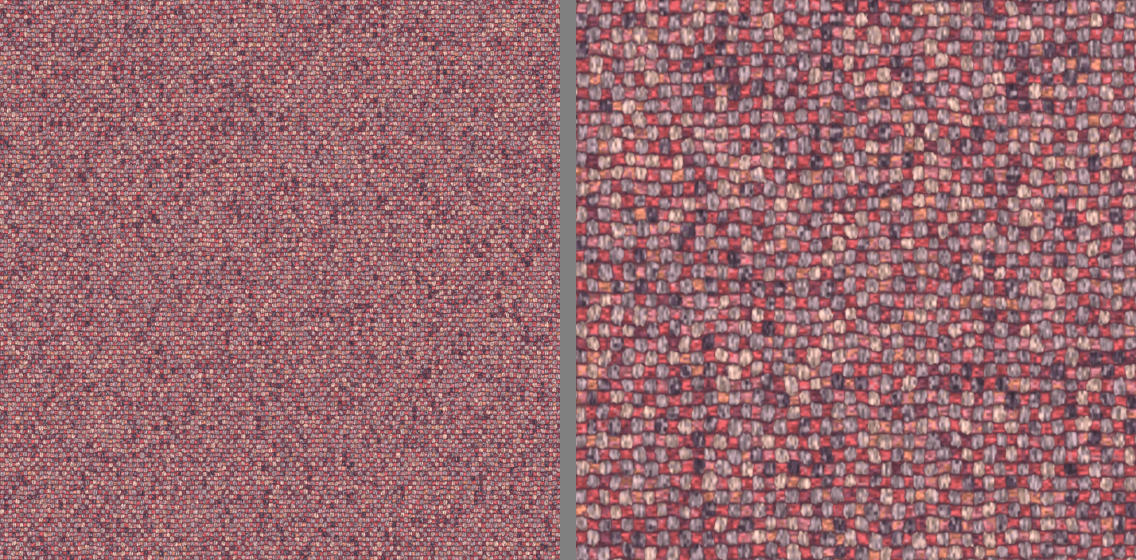
Left, the full canvas; right, a detail of the centre.
Give the GLSL for this texture, as a WebGL 2 fragment shader.

```glsl
#version 300 es
precision highp float;
// Plain-woven melange cloth: lilac-grey and tan warp bumps over red weft yarn.

#define THREADS vec2(144.0, 120.0) // warp columns, weft rows (both even)
#define BUMP vec2(0.60, 0.59)      // half size of a warp bump, in cells
#define WOBBLE 0.30                // thread wander, in cells
#define FIBRE 0.62                 // strength of the fine fibre grain
#define MELANGE 0.42               // colour mixing inside one yarn
#define FUZZ 0.34                  // raggedness of bump outlines
#define GAIN 1.06                  // overall brightness
#define SAMPLES 3                  // supersampling per axis

uniform vec2 u_resolution;
out vec4 fragColor;

const vec3 LILAC  = vec3(0.60, 0.51, 0.54);
const vec3 TAN    = vec3(0.75, 0.61, 0.57);
const vec3 NAVY   = vec3(0.31, 0.24, 0.30);
const vec3 RED    = vec3(0.74, 0.32, 0.34);
const vec3 PINK   = vec3(0.73, 0.45, 0.49);
const vec3 ORANGE = vec3(0.79, 0.49, 0.40);
const vec3 PLUM   = vec3(0.47, 0.26, 0.32);
const vec3 GAP    = vec3(0.29, 0.18, 0.23);

float hash(vec2 p) {
    vec3 q = fract(vec3(p.xyx) * 0.1031);
    q += dot(q, q.yzx + 33.33);
    return fract((q.x + q.y) * q.z);
}

// Value noise that wraps after a whole number of lattice steps.
float noise(vec2 uv, vec2 period, float seed) {
    vec2 p = uv * period;
    vec2 i = floor(p), f = fract(p);
    f = f * f * (3.0 - 2.0 * f);
    vec2 a = mod(i, period) + seed, b = mod(i + 1.0, period) + seed;
    return mix(mix(hash(a), hash(vec2(b.x, a.y)), f.x),
               mix(hash(vec2(a.x, b.y)), hash(b), f.x), f.y);
}

// Warp yarn changes colour along each column, plus a per-bump jitter.
vec3 warpColour(vec2 id, float blend) {
    float streak = noise(id / THREADS, vec2(THREADS.x, 30.0), 17.0);
    float k = 0.24 * streak + 0.76 * hash(id + 5.0) + blend;
    vec3 c = mix(NAVY, LILAC, smoothstep(0.04, 0.34, k));
    return mix(c, TAN, smoothstep(0.48, 0.86, k));
}

// Weft yarn varies along each row in the same way.
vec3 weftColour(vec2 id, float blend) {
    float streak = noise(id / THREADS, vec2(36.0, THREADS.y), 43.0);
    float k = 0.20 * streak + 0.80 * hash(id + 71.0) + blend;
    vec3 c = mix(PLUM, RED, smoothstep(0.06, 0.36, k));
    c = mix(c, PINK, smoothstep(0.48, 0.70, k));
    return mix(c, ORANGE, smoothstep(0.74, 0.92, k));
}

vec3 cloth(vec2 uv) {
    // Broad and local wander bends the threads out of line.
    vec2 wander = vec2(noise(uv, vec2(13.0), 101.0), noise(uv, vec2(13.0), 149.0)) - 0.5;
    vec2 kink = vec2(noise(uv, vec2(72.0), 7.0), noise(uv, vec2(72.0), 211.0)) - 0.5;
    vec2 p = uv * THREADS + WOBBLE * (wander + 1.4 * kink);
    vec2 cell = floor(p), f = fract(p) - 0.5;

    // Fibre grain runs along each yarn; blend shifts colour within it.
    float warpGrain = noise(uv, THREADS * vec2(5.0, 3.0), 9.0) - 0.5;
    float weftGrain = noise(uv, THREADS * vec2(3.0, 5.0), 3.0) - 0.5;
    float blend = MELANGE * (noise(uv, THREADS * 3.0, 23.0) - 0.5);
    float fuzz = FUZZ * (noise(uv, THREADS * 4.0, 89.0) - 0.5);

    // Weft rows lie beneath, rounded across their height.
    vec3 weft = weftColour(mod(cell, THREADS), blend) * (1.0 + FIBRE * weftGrain);
    vec3 col = mix(weft, GAP, 0.85 * smoothstep(0.20, 0.60, abs(f.y) + 0.4 * fuzz));

    // Warp bumps rise on alternate cells and bulge over their neighbours.
    for (int n = 0; n < 9; n++) {
        vec2 shift = vec2(n % 3, n / 3) - 1.0;
        vec2 c = cell + shift;
        if (mod(c.x + c.y, 2.0) > 0.5) continue;
        vec2 id = mod(c, THREADS);
        vec2 nudge = vec2(hash(id + 37.0), hash(id + 53.0)) - 0.5;
        vec2 d = f - shift - 0.14 * nudge;
        vec2 q = abs(d) / (BUMP * (0.88 + 0.22 * hash(id + 13.0)));
        float r = pow(dot(q * q, q), 1.0 / 3.0) + fuzz;
        if (r > 1.3) continue;
        float split = 1.0 - 0.17 * exp(-50.0 * d.x * d.x); // two plies
        float dome = 1.16 - 0.40 * r * r;
        vec3 yarn = warpColour(id, blend) * dome * split * (1.0 + FIBRE * warpGrain);
        col = mix(col, GAP, 0.45 * (1.0 - smoothstep(0.88, 1.28, r)));
        col = mix(col, yarn, 1.0 - smoothstep(0.72, 1.06, r));
    }
    return col * GAIN;
}

void main() {
    vec3 sum = vec3(0.0);
    for (int y = 0; y < SAMPLES; y++) {
        for (int x = 0; x < SAMPLES; x++) {
            vec2 offset = (vec2(x, y) + 0.5) / float(SAMPLES) - 0.5;
            sum += cloth((gl_FragCoord.xy + offset) / u_resolution);
        }
    }
    fragColor = vec4(sum / float(SAMPLES * SAMPLES), 1.0);
}
```
